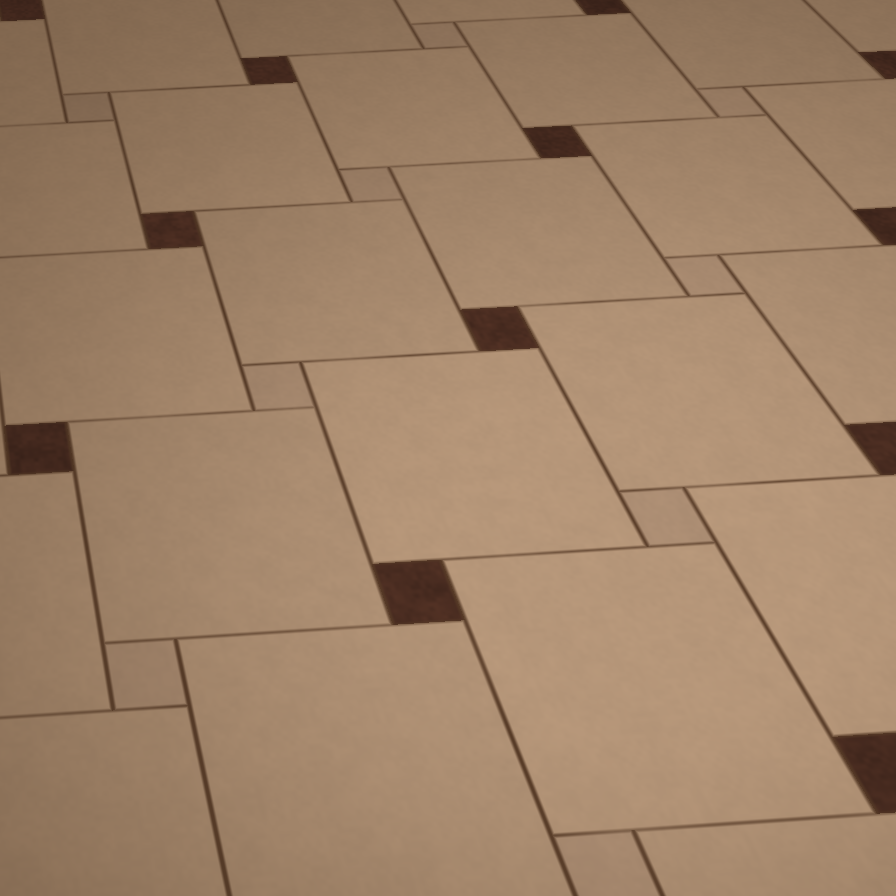
A Shadertoy shader for this pattern:

```glsl
// A tiled floor seen at an angle: large beige squares in a pinwheel layout with small
// square inserts, alternately dark and beige. A homography maps the canvas to the floor,
// then a search of nearby lattice cells finds the tile and its distance to the seams.

const float INSERT = 0.25;                        // insert side, large tile side = 1
const vec2 SEAM = vec2(0.0080, 0.0052);           // half widths of upright and level seams
const float SOFTNESS = 0.0018;                    // edge blur as a share of the canvas
const vec2 GLOW_CENTRE = vec2(0.72, 0.62);        // brightest spot, y measured downward
const vec2 GLOW_SCALE = vec2(0.90, 1.15);
const vec3 BEIGE_LIT = vec3(0.705, 0.583, 0.470);
const vec3 BEIGE_DIM = vec3(0.490, 0.390, 0.298);
const vec3 DARK_INSERT = vec3(0.275, 0.165, 0.122);
const vec3 SEAM_COLOUR = vec3(0.325, 0.220, 0.145);
const float TINT_SPREAD = 0.035;                  // brightness change between tiles
const float GRAIN = 0.022;

// Lattice steps in floor units: one column right, one row toward the viewer
const mat2 LATTICE = mat2(1.0, -INSERT, INSERT, 1.0);

// Lattice to canvas: column step, row step, origin (third entries give perspective)
const mat3 VIEW = mat3(0.2363, -0.0437, 0.0345,
                       0.0811, 0.1223, -0.1205,
                       0.1914, 0.2565, 1.0);

float hash(vec2 p) {
    vec3 q = fract(vec3(p.xyx) * 0.1031);
    q += dot(q, q.yzx + 33.33);
    return fract((q.x + q.y) * q.z);
}

float noise(vec2 p) {
    vec2 i = floor(p), f = fract(p);
    f = f * f * (3.0 - 2.0 * f);
    return mix(mix(hash(i), hash(i + vec2(1, 0)), f.x),
               mix(hash(i + vec2(0, 1)), hash(i + vec2(1, 1)), f.x), f.y);
}

// Distances from p to the upright and level sides of a square, positive inside
vec2 sideDistance(vec2 p, float side) {
    return 0.5 * side - abs(p);
}

void mainImage(out vec4 fragColor, in vec2 fragCoord) {
    vec2 canvas = fragCoord / iResolution.xy;
    canvas.y = 1.0 - canvas.y;

    // Project onto the floor
    vec3 projected = inverse(VIEW) * vec3(canvas, 1.0);
    vec2 grid = projected.xy / projected.z;
    vec2 ground = LATTICE * grid;
    vec2 blur = fwidth(ground) * max(SOFTNESS * iResolution.y, 0.7);

    // Find the tile under this point
    vec2 toLarge = vec2(0.5 + 0.5 * INSERT, 0.5 - 0.5 * INSERT);
    vec2 edge = vec2(0.0), cell = floor(grid);
    bool isInsert = false;
    for (int j = -1; j <= 1; j++) {
        for (int i = -1; i <= 1; i++) {
            vec2 candidate = floor(grid) + vec2(i, j);
            vec2 local = ground - LATTICE * candidate;
            vec2 small = sideDistance(local, INSERT);
            vec2 large = sideDistance(local - toLarge, 1.0);
            bool inSmall = min(small.x, small.y) >= 0.0;
            if (inSmall || min(large.x, large.y) >= 0.0) {
                edge = inSmall ? small : large;
                cell = candidate;
                isInsert = inSmall;
            }
        }
    }
    bool isDark = isInsert && mod(cell.x + cell.y, 2.0) < 0.5;

    // Room light falls off toward the far left
    float falloff = smoothstep(0.15, 1.05, length((canvas - GLOW_CENTRE) * GLOW_SCALE));
    vec3 beige = mix(BEIGE_LIT, BEIGE_DIM, falloff);
    float shade = mix(1.05, 0.88, falloff);

    // Tile body with its own tint and fine mottling
    float tint = hash(cell + (isInsert ? 71.0 : 17.0)) - 0.5;
    float grain = noise(ground * 55.0 + 200.0) + noise(ground * 14.0 + 90.0) - 1.0;
    vec3 colour = beige * (1.0 + TINT_SPREAD * tint + GRAIN * grain);
    if (isInsert) colour *= vec3(0.965, 0.960, 0.970);
    if (isDark) colour = DARK_INSERT * shade * (1.0 + 0.12 * tint + 0.14 * grain);

    // Seams, the level ones worn paler in stretches
    vec2 seam = 1.0 - smoothstep(SEAM - blur, SEAM + blur, edge);
    float wear = noise(ground * 3.5 + 40.0);
    seam *= vec2(mix(0.85, 1.0, wear), mix(0.45, 0.95, wear));
    colour = mix(colour, SEAM_COLOUR * shade, max(seam.x, seam.y));

    fragColor = vec4(colour, 1.0);
}
```
